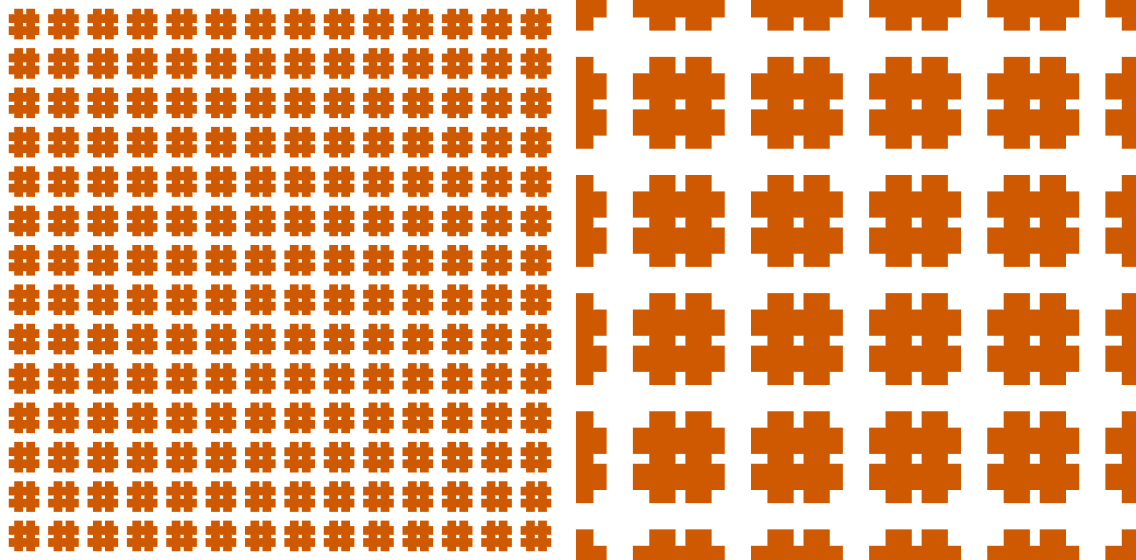
Left: the whole. Right: its middle third, enlarged.
Reproduce this pattern procedurally as a three.js fragment shader.

```glsl
// A square grid of orange hash-shaped blossoms on white, 14 across and 14 down.
// Each blossom is the union of two upright and two level bars that cross,
// leaving stepped corners, four notches and a small hole in the middle.

#define UNITS 128.0            // grid units across the canvas
#define PERIOD 9.0             // units from one blossom to the next
#define MARGIN 2.0             // units of white before the first blossom
#define SIZE 7.0               // units along each bar
#define BAR_WIDTH 2.0
#define FIRST_BAR 1.25         // start of the left and upper bars
#define SECOND_BAR 4.0         // start of the right and lower bars
#define ORANGE vec3(0.81, 0.35, 0.0)
#define WHITE vec3(1.0)

varying vec2 vUv;

// Smoothed coverage of the span [start, start + width] on both axes
vec2 span(vec2 p, float start, float width, vec2 pixel) {
  vec2 inside = min(p - start, start + width - p);
  return clamp(inside / pixel + 0.5, 0.0, 1.0);
}

// Two bars along each axis, clipped to the blossom's square
float blossom(vec2 p, vec2 pixel) {
  vec2 extent = span(p, 0.0, SIZE, pixel);
  vec2 bars = max(span(p, FIRST_BAR, BAR_WIDTH, pixel),
                  span(p, SECOND_BAR, BAR_WIDTH, pixel));
  return max(bars.x * extent.y, bars.y * extent.x);
}

void main() {
  // Position measured from the upper left corner
  vec2 position = vec2(vUv.x, 1.0 - vUv.y) * UNITS;
  vec2 pixel = max(fwidth(vUv) * UNITS, vec2(0.0001));

  // Tiles split halfway through the white gaps
  float halfGap = 0.5 * (PERIOD - SIZE);
  vec2 local = mod(position - MARGIN + halfGap, PERIOD) - halfGap;

  gl_FragColor = vec4(mix(WHITE, ORANGE, blossom(local, pixel)), 1.0);
}
```
